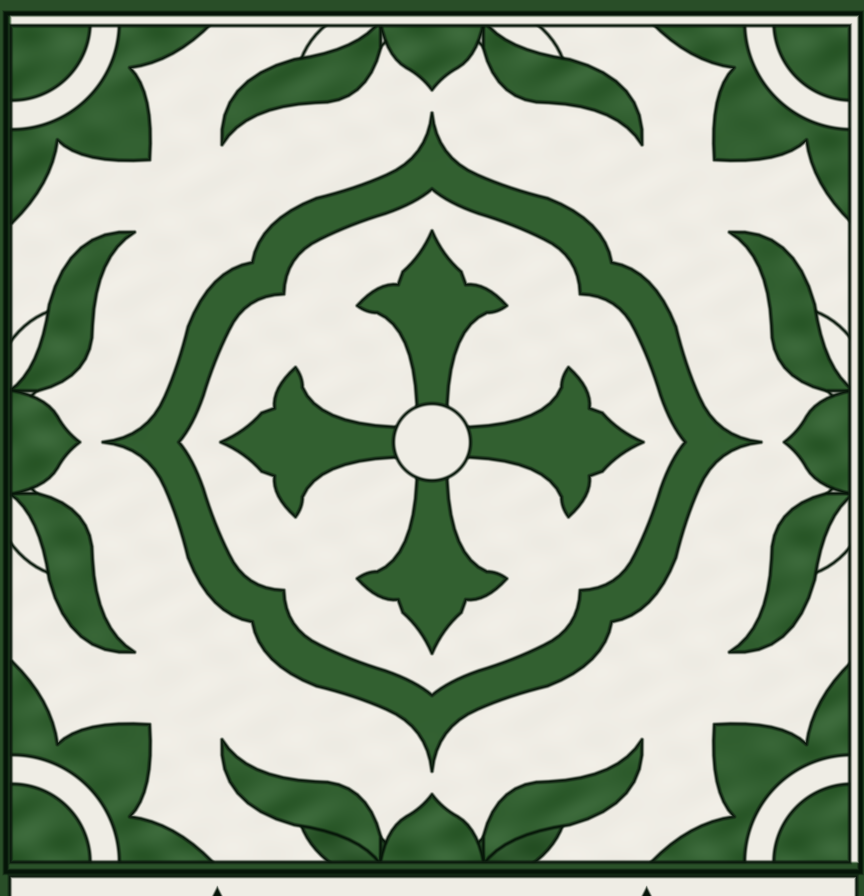
Give the GLSL for this pattern, as a Shadertoy shader.

```glsl
#define SPAN 768.0                      // canvas height in drawing units
#define CENTER_Y 389.0
#define HALF_TILE 360.0
#define LINE 1.3                        // half width of outlines
#define SOFT 1.5                        // edge softness
#define MOTTLE 0.022
#define CREAM vec3(0.938, 0.928, 0.897)
#define GREEN vec3(0.195, 0.375, 0.19)
#define INK vec3(0.02, 0.08, 0.03)

// Path tracing: nearest squared distance plus an even-odd inside test
vec2 pen;
float nearest, side;

void moveTo(vec2 a) { pen = a; nearest = 1e9; side = 1.0; }

void lineTo(vec2 p, vec2 b) {
    vec2 e = b - pen, w = p - pen;
    vec2 v = w - e * clamp(dot(w, e) / dot(e, e), 0.0, 1.0);
    nearest = min(nearest, dot(v, v));
    bvec3 c = bvec3(p.y >= pen.y, p.y < b.y, e.x * w.y > e.y * w.x);
    if (all(c) || all(not(c))) side = -side;
    pen = b;
}

void curveTo(vec2 p, vec2 c, vec2 b) {
    vec2 a = pen;
    for (int i = 1; i <= 8; i++) {
        float t = float(i) / 8.0;
        lineTo(p, mix(mix(a, c, t), mix(c, b, t), t));
    }
}

float pathDistance() { return side * sqrt(nearest); }

// Motifs, each described in one eighth of the tile
float crossPetal(vec2 p) {
    moveTo(vec2(-40, 181));
    lineTo(p, vec2(0, 181));
    curveTo(p, vec2(9, 160), vec2(25, 146));
    lineTo(p, vec2(29, 135));
    curveTo(p, vec2(46, 137), vec2(64, 117));
    curveTo(p, vec2(56, 111), vec2(47, 111));
    curveTo(p, vec2(16, 98), vec2(13, 33));
    lineTo(p, vec2(13, 0));
    lineTo(p, vec2(-40, 0));
    lineTo(p, vec2(-40, 181));
    return pathDistance();
}

float ogeeFrame(vec2 p) {
    moveTo(vec2(-60, 282));
    lineTo(p, vec2(0, 282));
    curveTo(p, vec2(4, 244), vec2(39, 229));
    curveTo(p, vec2(66, 217), vec2(99, 209));
    curveTo(p, vec2(148, 190), vec2(154, 154));
    lineTo(p, vec2(200, 108));
    lineTo(p, vec2(173, 81));
    lineTo(p, vec2(127, 127));
    curveTo(p, vec2(126, 160), vec2(96, 174));
    curveTo(p, vec2(70, 187), vec2(40, 196));
    curveTo(p, vec2(14, 205), vec2(0, 217));
    lineTo(p, vec2(-60, 217));
    lineTo(p, vec2(-60, 282));
    return pathDistance();
}

float leaf(vec2 p) {
    moveTo(vec2(180, 255));
    curveTo(p, vec2(184, 310), vec2(118, 328));
    curveTo(p, vec2(62, 336), vec2(44, 362));
    lineTo(p, vec2(44, 338));
    curveTo(p, vec2(56, 290), vec2(100, 291));
    curveTo(p, vec2(160, 288), vec2(180, 255));
    return pathDistance();
}

float leaflet(vec2 p) {
    moveTo(vec2(114, 322));
    curveTo(p, vec2(108, 346), vec2(84, 363));
    lineTo(p, vec2(0, 380));
    lineTo(p, vec2(70, 315));
    lineTo(p, vec2(114, 322));
    return pathDistance();
}

float bud(vec2 p) {
    moveTo(vec2(-60, 302));
    lineTo(p, vec2(0, 302));
    curveTo(p, vec2(9, 314), vec2(22, 321));
    curveTo(p, vec2(41, 332), vec2(46, 370));
    lineTo(p, vec2(-60, 370));
    lineTo(p, vec2(-60, 302));
    return pathDistance();
}

float cornerPetals(vec2 p) {
    moveTo(vec2(172, -60));
    lineTo(p, vec2(172, 0));
    curveTo(p, vec2(139, 34), vec2(101, 39));
    curveTo(p, vec2(122, 60), vec2(118, 118));
    lineTo(p, vec2(60, 176));
    lineTo(p, vec2(-60));
    lineTo(p, vec2(172, -60));
    return pathDistance();
}

float cover(float d) { return 1.0 - smoothstep(-SOFT, SOFT, d); }

void paint(inout vec3 col, float d, vec3 fill) {
    col = mix(col, fill, cover(d));
    col = mix(col, INK, cover(abs(d) - LINE));
}

float box(vec2 p, vec2 lo, vec2 hi) {
    vec2 d = max(lo - p, p - hi);
    return max(d.x, d.y);
}

void mainImage(out vec4 fragColor, in vec2 fragCoord) {
    vec2 p = vec2(fragCoord.x - 0.5 * iResolution.x, fragCoord.y) / iResolution.y * SPAN;
    p.y -= CENTER_Y;
    vec2 q = abs(p);
    if (q.x > q.y) q = q.yx;
    vec2 corner = HALF_TILE - q;

    // Uneven glaze, strongest toward the tile corners
    float waves = sin(p.x * 0.11 + 2.0 * sin(p.y * 0.07)) + sin(p.y * 0.17 - p.x * 0.06);
    vec3 green = GREEN + MOTTLE * waves * smoothstep(230.0, 340.0, q.y);

    // Tile face
    vec3 face = CREAM + 0.004 * waves;
    paint(face, crossPetal(q), green);
    paint(face, length(p) - 33.0, CREAM);
    paint(face, ogeeFrame(q), green);
    paint(face, leaflet(q), p.y < -abs(p.x) ? green * 0.92 : CREAM);
    paint(face, leaf(q), green);
    paint(face, bud(q), green);
    paint(face, cornerPetals(corner), green);
    paint(face, length(corner) - 92.0, CREAM);
    paint(face, length(corner) - 67.0, green);

    // Border: green joint, dark rule, pale strip on top and right
    vec3 col = GREEN * 0.82;
    float rim = box(p, vec2(-363, -366), vec2(365, 365));
    col = mix(col, INK, cover(rim - 4.5));
    col = mix(col, GREEN * 0.85, cover(rim));
    col = mix(col, CREAM, cover(box(p, vec2(-361, -360), vec2(365))));
    paint(col, box(p, vec2(-361, -360), vec2(358, 357)), face);

    // Sliver of the next row, with its leaf tips
    paint(col, box(p, vec2(-362, -500), vec2(364, -372)), CREAM);
    float tip = max(p.y + 381.0, abs(abs(p.x) - 184.0) + 0.5 * (p.y + 381.0));
    col = mix(col, INK, cover(tip));
    fragColor = vec4(col, 1.0);
}
```
